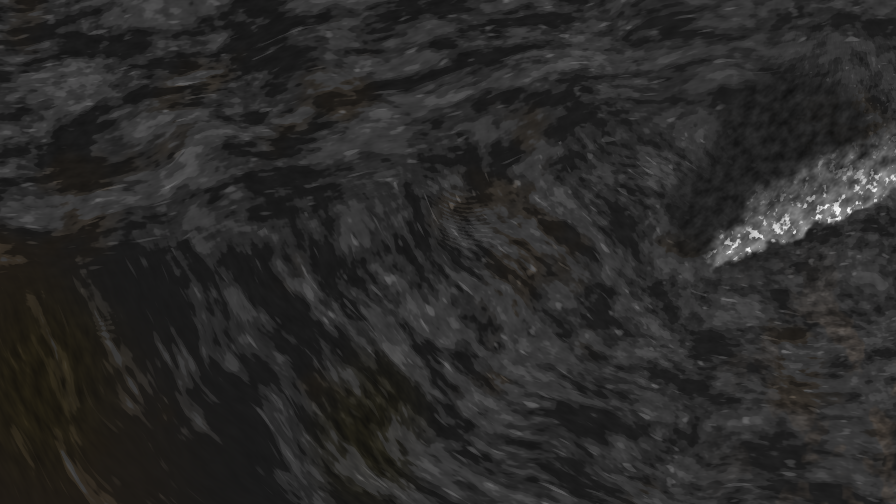
A WebGL 2 fragment shader for this texture:

```glsl
#version 300 es
precision highp float;
// Dark stream flowing round a wet rock: crisp sheen patches stretched along
// arcs below and along slanted ripples above, over a brown bed. Built from
// warped gradient noise cut into tone steps; the rock has a glittering facet.

uniform vec2 u_resolution;
out vec4 fragColor;

const vec2 SWIRL_CENTRE = vec2(1.65, 1.10);
const vec2 ARC_SCALE = vec2(5.5, 17.0);    // along, across the flow
const vec2 UPPER_SCALE = vec2(5.0, 17.0);
const vec2 GRAIN_SCALE = vec2(5.0, 3.4);   // relative to the flow scales
const float UPPER_TILT = 0.2;
const float RIPPLE_FREQ = 330.0;
const float DARK_TONE = 0.098;
const vec3 TONE_STEPS = vec3(0.060, 0.058, 0.058);
const vec3 STEP_LEVELS = vec3(-0.05, 0.17, 0.46);
const float STEP_SOFT = 0.06;
const vec3 BED_TINT = vec3(1.13, 0.97, 0.78);
const vec3 MOSS = vec3(0.130, 0.115, 0.055);
const vec3 STONE_TAN = vec3(0.310, 0.275, 0.245);
const vec2 ROCK_TIP = vec2(1.40, 0.455);
const float ROCK_TILT = 0.42;

vec2 gradient(vec2 cell) {
    vec3 q = fract(cell.xyx * vec3(0.1031, 0.1030, 0.0973));
    q += dot(q, q.yzx + 33.33);
    float angle = 6.2832 * fract((q.x + q.y) * q.z);
    return vec2(cos(angle), sin(angle));
}

float noise(vec2 x) {
    vec2 i = floor(x), f = x - i;
    vec2 u = f * f * f * (f * (f * 6.0 - 15.0) + 10.0);
    vec2 e = vec2(0.0, 1.0);
    float low = mix(dot(gradient(i), f), dot(gradient(i + e.yx), f - e.yx), u.x);
    float high = mix(dot(gradient(i + e.xy), f - e.xy), dot(gradient(i + 1.0), f - 1.0), u.x);
    return 1.4 * mix(low, high, u.y);
}

float fbm(vec2 x, int octaves) {
    float sum = 0.0, amp = 0.6;
    for (int k = 0; k < octaves; k++) {
        sum += amp * noise(x);
        x = mat2(1.98, 0.12, -0.12, 1.98) * x + 7.3;
        amp *= 0.55;
    }
    return sum;
}

vec2 turn(vec2 v, float angle) {
    float c = cos(angle), s = sin(angle);
    return vec2(c * v.x + s * v.y, c * v.y - s * v.x);
}

// Soft blob: 1 inside an ellipse, 0 outside
float blob(vec2 p, vec2 centre, vec2 radius, float soft) {
    return 1.0 - smoothstep(1.0 - soft, 1.0 + soft, length((p - centre) / radius));
}

void main() {
    vec2 p = gl_FragCoord.xy / u_resolution.y;
    vec2 warp = vec2(fbm(p * 3.0, 2), fbm(p * 3.0 + 17.0, 2));
    vec2 w = p + 0.05 * warp;

    // Flow coordinates: arcs below, slanted ripples above
    vec2 d = w - SWIRL_CENTRE;
    float radius = length(d);
    vec2 arc = vec2(atan(d.x, -d.y), radius) * ARC_SCALE;
    vec2 slant = turn(w, UPPER_TILT);
    vec2 upper = slant * UPPER_SCALE;
    float top = smoothstep(0.45, 0.75, p.y + 0.25 * (0.7 - p.x) + 0.1 * warp.x);
    float flow = mix(fbm(arc, 4), fbm(upper + 31.0, 4), top);
    float grain = mix(fbm(arc * GRAIN_SCALE + 11.0, 3), fbm(upper * GRAIN_SCALE + 11.0, 3), top);

    // Regions
    float deep = (1.0 - smoothstep(0.35, 0.85, p.x + 0.25 * p.y + 0.1 * warp.x))
               * (1.0 - smoothstep(0.40, 0.62, p.y + 0.08 * warp.y));
    float right = smoothstep(0.8, 1.45, p.x);
    float alive = 1.0 - 0.65 * deep;

    // Ripples and grain fray the edges of the stepped sheen
    float phase = RIPPLE_FREQ * mix(radius, slant.y, top) + 5.0 * warp.y;
    float ripple = sin(phase) * smoothstep(0.1, 0.5, noise(p * 5.0 + 3.0));
    float level = flow + 0.10 * ripple + 0.26 * grain + 0.06 + 0.08 * right - 0.36 * deep;
    vec3 cut = smoothstep(STEP_LEVELS - STEP_SOFT, STEP_LEVELS + STEP_SOFT, vec3(level));
    float tone = DARK_TONE + dot(cut, TONE_STEPS);
    tone = mix(tone, 0.175, 0.2 * right);

    // Fine grain and sparse short glints along the flow
    tone += alive * grain * (0.030 + 0.035 * cut.x);
    vec2 glintUV = mix(arc, upper, step(0.5, top)) * vec2(4.0, 5.0);
    tone += alive * 0.11 * smoothstep(0.50, 0.72, noise(glintUV + 53.0));
    tone = clamp(tone, 0.07, 0.42);
    vec3 col = tone * vec3(1.0, 0.995, 1.0);

    // Brown bed, moss and pale stones under the water
    float patches = smoothstep(0.15, 0.45, fbm(p * 3.5 + 41.0, 4));
    float shallows = 1.0 - smoothstep(0.15, 0.55, p.x + 0.4 * p.y + 0.15 * warp.y);
    float bed = clamp(shallows * smoothstep(0.1, 0.5, deep) + 0.6 * patches, 0.0, 1.0) * (1.0 - cut.y);
    col = mix(col, tone * 1.08 * BED_TINT, bed);
    float moss = blob(w, vec2(0.09, 0.24), vec2(0.13, 0.16), 0.7)
               + blob(w, vec2(0.74, 0.14), vec2(0.10, 0.13), 0.7);
    col = mix(col, MOSS * (0.9 + 0.8 * grain), 0.5 * moss * (1.0 - 0.7 * cut.y));
    float shore = smoothstep(1.35, 1.75, p.x) * (1.0 - smoothstep(0.32, 0.55, p.y));
    float stones = shore * smoothstep(0.05, 0.2, fbm(p * vec2(9.0, 7.0) + 5.0, 4));
    col = mix(col, STONE_TAN * (0.9 + 0.7 * grain), 0.55 * stones);

    // Rock: dark rough cap
    vec2 rough = p + 0.025 * vec2(fbm(p * 14.0, 4), fbm(p * 14.0 + 9.0, 4));
    float cap = max(blob(rough, vec2(1.58, 0.74), vec2(0.15, 0.11), 0.25),
                    blob(rough, vec2(1.45, 0.58), vec2(0.11, 0.13), 0.4));
    float pits = fbm(turn(p, 0.7) * vec2(32.0, 48.0), 3);
    col = mix(col, vec3(0.115 + 0.10 * pits), 0.85 * cap);

    // Rock: wet facet with broken glitter, brightest at its tip and lower edge
    vec2 q = turn(rough - ROCK_TIP, ROCK_TILT);
    float crest = min(0.03 + 0.6 * q.x, 0.12) + 0.03 * warp.x;
    float facet = smoothstep(-0.006, 0.004, q.y) * smoothstep(0.0, 0.01, q.x)
                * (1.0 - smoothstep(crest - 0.03, crest + 0.015, q.y));
    float lower = 1.0 - smoothstep(0.0, 0.09, q.y);
    float sparkle = fbm(turn(p, 0.9) * vec2(50.0, 65.0) + 2.0, 3) + 0.5 * fbm(p * 16.0, 2);
    float glitter = smoothstep(0.2, 0.5, sparkle + 0.15 * lower);
    float wet = 0.27 + 0.16 * lower + 0.25 * pits + 0.5 * glitter * (0.3 + 0.7 * lower);
    col = mix(col, vec3(clamp(wet, 0.1, 0.95)), facet);

    fragColor = vec4(clamp(col, 0.0, 1.0), 1.0);
}
```
